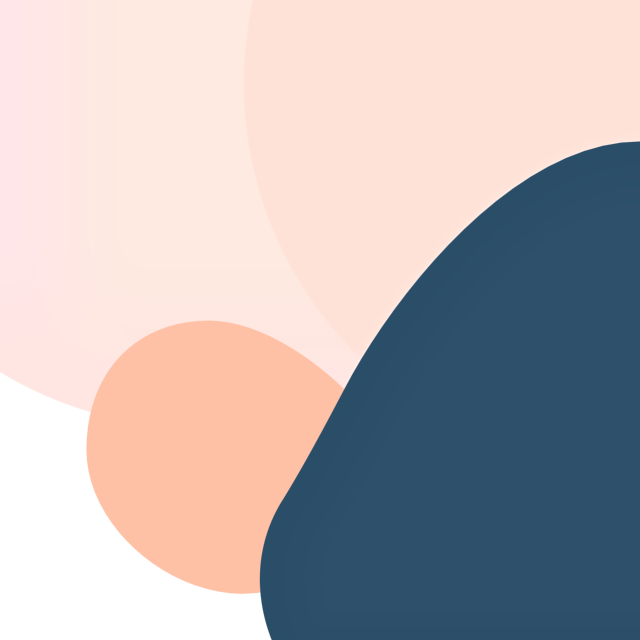
Reproduce this background procedurally as a WebGL 1 fragment shader.

```glsl
precision highp float;
// Flat abstract background: overlapping rounded blobs in blush, peach and navy.
// Two large discs form the pale backdrop; the peach and navy blobs are outlines
// of cubic curves, turned into signed distances and layered back to front.

uniform vec2 u_resolution;

const int CURVE_STEPS = 20;

const vec3 WHITE = vec3(1.0);
const vec3 PINK = vec3(1.0, 0.902, 0.91);
const vec3 CREAM = vec3(0.996, 0.918, 0.878);
const vec3 BLUSH = vec3(1.0, 0.902, 0.886);
const vec3 APRICOT = vec3(1.0, 0.886, 0.843);
const vec3 PEACH = vec3(1.0, 0.757, 0.651);
const vec3 NAVY = vec3(0.18, 0.314, 0.416);
const vec3 DEEP_NAVY = vec3(0.165, 0.302, 0.408);

// Outline state: x = smallest squared distance, y = sign (-1 inside).
void addLine(vec2 p, vec2 a, vec2 b, inout vec2 outline) {
  vec2 edge = b - a;
  vec2 toPoint = p - a;
  vec2 gap = toPoint - edge * clamp(dot(toPoint, edge) / dot(edge, edge), 0.0, 1.0);
  outline.x = min(outline.x, dot(gap, gap));
  if ((a.y > p.y) != (b.y > p.y)) {
    float crossing = a.x + edge.x * (p.y - a.y) / edge.y;
    if (p.x < crossing) outline.y = -outline.y;
  }
}

vec2 cubic(vec2 a, vec2 b, vec2 c, vec2 d, float t) {
  float s = 1.0 - t;
  return s * s * s * a + 3.0 * s * t * (s * b + t * c) + t * t * t * d;
}

void addCurve(vec2 p, vec2 a, vec2 b, vec2 c, vec2 d, inout vec2 outline) {
  vec2 previous = a;
  for (int i = 1; i <= CURVE_STEPS; i++) {
    vec2 next = cubic(a, b, c, d, float(i) / float(CURVE_STEPS));
    addLine(p, previous, next, outline);
    previous = next;
  }
}

float signedDistance(vec2 outline) {
  return outline.y * sqrt(outline.x);
}

float discDistance(vec2 p, vec2 center, float radius) {
  return length(p - center) - radius;
}

float peachDistance(vec2 p) {
  vec2 top = vec2(0.3255, 0.499);
  vec2 right = vec2(0.538, 0.392);
  vec2 bottom = vec2(0.378, 0.072);
  vec2 left = vec2(0.135, 0.297);
  vec2 outline = vec2(10.0, 1.0);
  addCurve(p, top, vec2(0.397, 0.499), vec2(0.475, 0.452), right, outline);
  addCurve(p, right, vec2(0.651, 0.284), vec2(0.547, 0.072), bottom, outline);
  addCurve(p, bottom, vec2(0.254, 0.074), vec2(0.135, 0.184), left, outline);
  addCurve(p, left, vec2(0.135, 0.421), vec2(0.215, 0.499), top, outline);
  return signedDistance(outline);
}

float navyDistance(vec2 p) {
  vec2 crest = vec2(1.0, 0.779);
  vec2 slope = vec2(0.538, 0.392);
  vec2 waist = vec2(0.443, 0.221);
  vec2 bulge = vec2(0.406, 0.095);
  vec2 foot = vec2(0.4245, 0.0);
  vec2 outline = vec2(10.0, 1.0);
  addCurve(p, crest, vec2(0.805, 0.779), vec2(0.616, 0.542), slope, outline);
  addCurve(p, slope, vec2(0.508, 0.335), vec2(0.475, 0.273), waist, outline);
  addCurve(p, waist, vec2(0.419, 0.184), vec2(0.406, 0.141), bulge, outline);
  addCurve(p, bulge, vec2(0.406, 0.062), vec2(0.413, 0.029), foot, outline);
  // Close the outline beyond the canvas.
  addLine(p, foot, vec2(0.445, -0.05), outline);
  addLine(p, vec2(0.445, -0.05), vec2(1.1, -0.05), outline);
  addLine(p, vec2(1.1, -0.05), vec2(1.1, 0.779), outline);
  addLine(p, vec2(1.1, 0.779), crest, outline);
  return signedDistance(outline);
}

float coverage(float dist, float softness) {
  return 1.0 - smoothstep(-softness, softness, dist);
}

// Backdrop tint: pink at the left, cream in the middle, blush low down.
vec3 paleTint(vec2 p) {
  vec3 tint = mix(PINK, CREAM, smoothstep(0.0, 0.24, p.x));
  return mix(tint, BLUSH, 1.0 - smoothstep(0.38, 0.64, p.y));
}

void main() {
  vec2 p = gl_FragCoord.xy / u_resolution;
  float softness = 0.8 / min(u_resolution.x, u_resolution.y);

  // Pale discs
  float paleDisc = discDistance(p, vec2(0.305, 0.919), 0.586);
  float apricotDisc = discDistance(p, vec2(0.979, 0.870), 0.598);
  vec3 color = mix(WHITE, paleTint(p), coverage(paleDisc, softness));
  color = mix(color, APRICOT, coverage(apricotDisc, softness + 0.001));

  // Peach blob
  color = mix(color, PEACH, coverage(peachDistance(p), softness));

  // Navy blob with a faint light rim outside its upper slope
  float navy = navyDistance(p);
  float rim = exp(-max(navy, 0.0) / 0.004) * smoothstep(0.38, 0.42, p.y);
  color = mix(color, WHITE, 0.35 * rim);
  vec3 navyTint = mix(DEEP_NAVY, NAVY, smoothstep(0.0, 0.12, -navy));
  color = mix(color, navyTint, coverage(navy, softness));

  gl_FragColor = vec4(color, 1.0);
}
```
